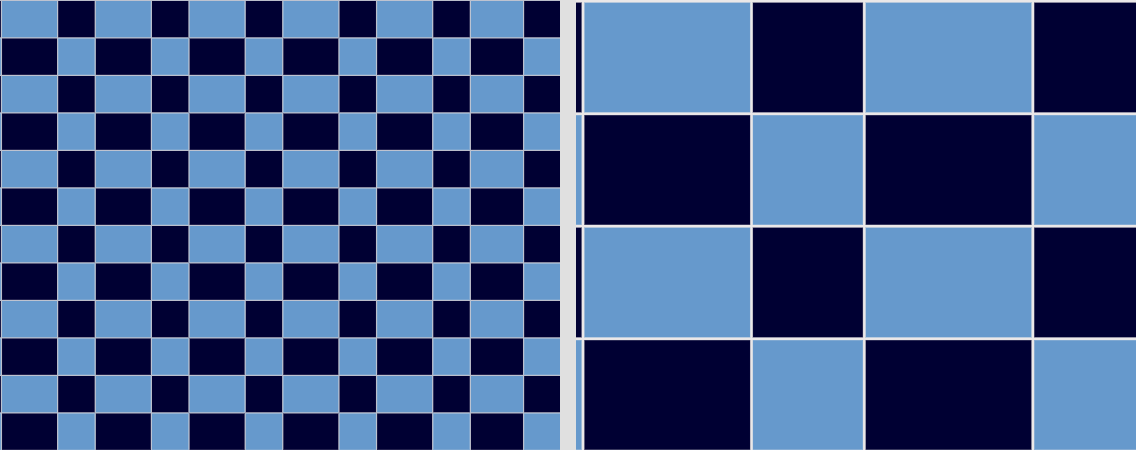
Left, the full canvas; right, a detail of the centre.
A WebGL 1 fragment shader for this pattern:

```glsl
precision highp float;
// Checkerboard of alternating wide and narrow columns, ruled with thin pale lines.

#define COLUMN_PAIRS 6.0
#define ROW_PAIRS 6.0
#define PAIR_WIDTH 0.16745   // the last pair takes the width that remains
#define WIDE 0.1003
#define LAST_WIDE 0.0951
#define OFFSET vec2(0.0026, 0.0009)
#define LINE_WIDTH 0.00166   // in canvas widths
#define SOFTNESS 1.25        // filter size in pixels
#define NAVY vec3(0.0, 0.0, 0.2)
#define SKY vec3(0.4, 0.6, 0.8)
#define LINE_COLOR vec3(0.92, 0.91, 0.91)

uniform vec2 u_resolution;

// Signed distance to a band [0, width] that repeats every period, positive inside.
float bandDistance(float x, float width, float period) {
  return max(min(x, width - x), x - period);
}

// Columns: positive in the wide ones.
float columnDistance(float x) {
  float pair = min(floor(x / PAIR_WIDTH), COLUMN_PAIRS - 1.0);
  float start = pair * PAIR_WIDTH;
  float isLast = step(COLUMN_PAIRS - 1.5, pair);
  float period = mix(PAIR_WIDTH, 1.0 - start, isLast);
  return bandDistance(x - start, mix(WIDE, LAST_WIDE, isLast), period);
}

// Rows: positive in the first of each pair, counted from the top.
float rowDistance(float y) {
  return bandDistance(fract(y * ROW_PAIRS), 0.5, 1.0) / ROW_PAIRS;
}

// Share of the filter footprint covered by a line centred at distance zero.
vec2 lineCoverage(vec2 d, float halfWidth) {
  vec2 halfFilter = vec2(0.5 * SOFTNESS);
  vec2 high = min(d + halfFilter, vec2(halfWidth));
  vec2 low = max(d - halfFilter, vec2(-halfWidth));
  return clamp((high - low) / SOFTNESS, 0.0, 1.0);
}

void main() {
  vec2 uv = gl_FragCoord.xy / u_resolution;
  vec2 p = fract(vec2(uv.x, 1.0 - uv.y) - OFFSET);
  vec2 d = vec2(columnDistance(p.x), rowDistance(p.y)) * u_resolution;

  // Checker with smooth edges
  vec2 side = clamp(2.0 * d / SOFTNESS, -1.0, 1.0);
  vec3 color = mix(NAVY, SKY, 0.5 + 0.5 * side.x * side.y);

  // Ruled lines
  vec2 ruled = lineCoverage(d, 0.5 * LINE_WIDTH * u_resolution.x);
  color = mix(color, LINE_COLOR, max(ruled.x, ruled.y));

  gl_FragColor = vec4(color, 1.0);
}
```
